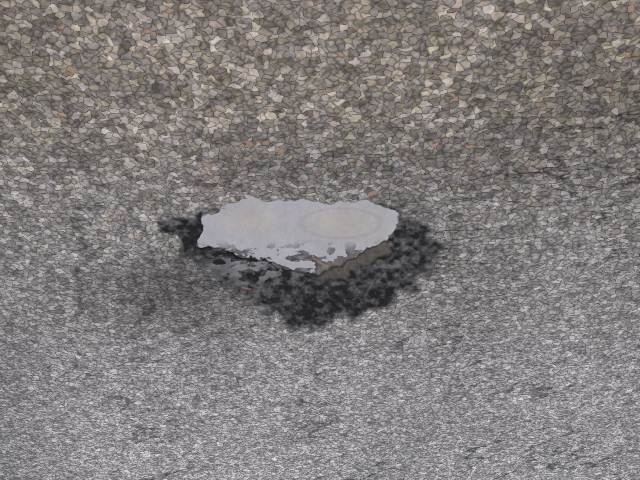
Write a Shadertoy shader that draws this texture.

```glsl
// Worn asphalt in perspective, with a pale puddle in a dark, broken pothole.
const vec3 ROAD_TOP = vec3(.578, .553, .545);
const vec3 ROAD_MID = vec3(.585, .572, .582);
const vec3 ROAD_LOW = vec3(.672, .664, .677);
const vec3 RUBBLE_DARK = vec3(.13, .13, .14);
const vec3 RUBBLE_LIGHT = vec3(.47, .465, .475);
const vec3 WATER = vec3(.655, .65, .685);
const vec3 SILT = vec3(.685, .66, .655);
const vec3 MUD = vec3(.36, .335, .32);
const vec3 LEAF = vec3(.64, .49, .42);
const float STONE_COUNT = 66.0;  // stones per unit width at depth one
const float ROAD_STRETCH = 2.6;  // foreshortening of the road
const float EDGE_WOBBLE = .024;  // raggedness of the rims
const float GAP_SHADE = .27;     // darkness between stones
const float GRAIN = .24;         // strength of the fine grit

// Outlines in canvas heights
const vec2 HOLE[11] = vec2[11](
    vec2(.326, .535), vec2(.43, .552), vec2(.52, .582), vec2(.825, .57),
    vec2(.93, .5), vec2(.9, .43), vec2(.79, .352), vec2(.6, .305),
    vec2(.57, .345), vec2(.5, .375), vec2(.41, .453));
const vec2 POOL[11] = vec2[11](
    vec2(.42, .545), vec2(.5, .588), vec2(.61, .581), vec2(.76, .579),
    vec2(.83, .555), vec2(.81, .497), vec2(.72, .458), vec2(.665, .427),
    vec2(.61, .442), vec2(.5, .468), vec2(.415, .488));

vec3 hash3(vec2 p) {
    vec3 q = fract(p.xyx * vec3(.1031, .103, .0973));
    q += dot(q, q.yxz + 33.33);
    return fract((q.xxy + q.yzz) * q.zyx);
}

float noise(vec2 p) {
    vec2 i = floor(p), f = fract(p);
    f *= f * (3.0 - 2.0 * f);
    return mix(mix(hash3(i).x, hash3(i + vec2(1, 0)).x, f.x),
               mix(hash3(i + vec2(0, 1)).x, hash3(i + 1.0).x, f.x), f.y);
}

float fbm(vec2 p) {
    float sum = 0.0, amp = .533;
    for (int i = 0; i < 4; i++, amp *= .5) {
        sum += amp * noise(p);
        p = mat2(1.6, 1.2, -1.2, 1.6) * p + 7.3;
    }
    return sum;
}

float segment(vec2 p, vec2 a, vec2 b) {
    vec2 w = p - a, e = b - a;
    return length(w - e * clamp(dot(w, e) / dot(e, e), 0.0, 1.0));
}

float polygon(vec2 p, vec2 v[11]) {
    float d = 9.0, side = 1.0;
    for (int i = 0; i < 11; i++) {
        vec2 a = v[i], b = v[(i + 10) % 11], e = b - a, w = p - a;
        d = min(d, segment(p, a, b));
        bvec3 c = bvec3(p.y >= a.y, p.y < b.y, e.x * w.y > e.y * w.x);
        if (all(c) || all(not(c))) side = -side;
    }
    return side * d;
}

float blob(vec2 p, vec2 center, vec2 radius) {
    vec2 q = (p - center) / radius;
    return exp(-dot(q, q));
}

// Cellular stones: a random triple per stone, then the distance to its gap
vec4 stones(vec2 p) {
    float first = 9.0, second = 9.0;
    vec3 id = vec3(0);
    for (int k = 0; k < 9; k++) {
        vec2 c = floor(p) + vec2(k % 3 - 1, k / 3 - 1);
        float d = length(c + hash3(c + 200.0).xy - p);
        second = min(second, max(d, first));
        if (d < first) { first = d; id = hash3(c + 431.0); }
    }
    return vec4(id, second - first);
}

vec3 road(vec2 p, float px) {
    // Broad light and stains
    vec3 base = mix(ROAD_LOW, ROAD_MID, smoothstep(0.0, .5, p.y));
    base = mix(base, ROAD_TOP, smoothstep(.55, .85, p.y));
    float stain = .15 * blob(p, vec2(.72, .65), vec2(.42, .07))
                + .15 * blob(p, vec2(1.28, .76), vec2(.28, .22))
                + .3 * blob(p, vec2(.38, .39), vec2(.17, .085))
                + .12 * blob(p, vec2(0, 1), vec2(.22, .16))
                + .14 * blob(p, vec2(0, .12), vec2(.12, .18));
    base *= (1.0 - stain) * (.9 + .2 * fbm(p * vec2(5, 9)));
    // Uneven stones shrink toward the far, lower edge
    float depth = .6 + .6 * p.y, upper = smoothstep(.2, .85, p.y);
    vec2 ground = STONE_COUNT / depth * vec2(p.x - .667, -ROAD_STRETCH);
    vec2 warp = vec2(noise(ground * 1.7), noise(ground * 1.7 + 40.0)) - .5;
    vec4 s = stones(ground + .7 * warp);
    float grit = noise(ground * 2.3 + 90.0) + noise(ground * 1.1 + 17.0) - 1.0;
    vec3 tint = mix(vec3(1.04, .985, .96), vec3(1.04, 1.03, .91), s.y);
    base *= mix(vec3(1), tint, s.z * upper);
    base *= 1.0 + mix(.24, .42, upper) * (s.x * s.x - .33) + GRAIN * grit;
    base = mix(base, LEAF * 1.05, .6 * step(.994, s.y) * upper);
    float width = .04 + .4 * noise(ground * .8 + 60.0);
    base *= 1.0 - GAP_SHADE * smoothstep(width + px * STONE_COUNT / depth, 0.0, s.w);
    // Slanting seams and an upright crack on the left
    vec2 q = p - vec2(0, .32 * (p.x - .65) * smoothstep(.6, .2, p.y));
    float ridge = abs(fbm(q * vec2(7, 27) + 3.7) - .5) + .03 * noise(p * 110.0);
    float seam = smoothstep(.045, .008, ridge) * smoothstep(.3, .7, noise(p * 6.0 + 4.0));
    seam *= smoothstep(.85, .5, p.y - .25 * smoothstep(.9, 1.2, p.x));
    float crack = abs(p.x - .115 - .12 * fbm(p * 13.0)) + .03 * noise(p * 70.0);
    crack = .7 * smoothstep(.03, .006, crack) * smoothstep(.2, .13, abs(p.y - .41));
    return base * (1.0 - .34 * max(seam, crack));
}

void mainImage(out vec4 fragColor, in vec2 fragCoord) {
    float px = 1.0 / iResolution.y;
    vec2 p = fragCoord * px;
    vec2 rough = p + EDGE_WOBBLE * (vec2(fbm(p * 38.0), fbm(p * 38.0 + 19.0)) - .5);
    float hole = polygon(2.0 * rough - p, HOLE), pool = polygon(rough, POOL);
    // Dark rubble, with a wet sheen on the left slope
    float lump = 1.5 * fbm(p * vec2(75, 110)) - .55 + .3 * (noise(p * 210.0) - .5);
    lump += .15 * smoothstep(.7, .9, p.x);
    vec3 rubble = mix(RUBBLE_DARK, RUBBLE_LIGHT, clamp(lump, 0.0, 1.0));
    float sheen = blob(p, vec2(.53, .445), vec2(.11, .045));
    rubble = mix(rubble, WATER * .88, .8 * sheen * smoothstep(.44, .6, fbm(p * vec2(55, 95))));
    vec3 col = mix(road(p, px), rubble, .95 * smoothstep(.01, -.012, hole));
    // Brown mud on the lower right shore
    float mud = segment(rough, vec2(.675, .43), vec2(.8, .484));
    col = mix(col, MUD * (.88 + .24 * noise(p * 160.0)), .9 * smoothstep(.02, .01, mud));
    // Water with silt, a faint oval ripple and small islands
    float silt = max(blob(p, vec2(.52, .54), vec2(.06, .028)), blob(p, vec2(.71, .535), vec2(.09, .033)));
    vec3 water = mix(WATER, SILT, silt) * (.93 + .1 * fbm(p * 25.0) + .04 * noise(p * 190.0));
    float oval = length((p - vec2(.71, .535)) / vec2(.083, .031));
    water *= 1.0 - .04 * smoothstep(.16, .0, abs(oval - 1.0));
    float islands = smoothstep(.5, .6, fbm(p * vec2(48, 80) + 8.0)) * smoothstep(.505, .465, p.y);
    col *= 1.0 - .4 * smoothstep(.006, 0.0, abs(pool)) * smoothstep(.53, .47, p.y);
    col = mix(col, water, smoothstep(px, -px, pool) * (1.0 - .7 * islands));
    // Leaf scraps
    float scrap = min(segment(p, vec2(.652, .463), vec2(.682, .444)), segment(p, vec2(.505, .401), vec2(.522, .397)));
    col = mix(col, LEAF, .7 * smoothstep(.002 + px, .002 - px, scrap));
    fragColor = vec4(clamp(col, 0.0, 1.0), 1);
}
```
